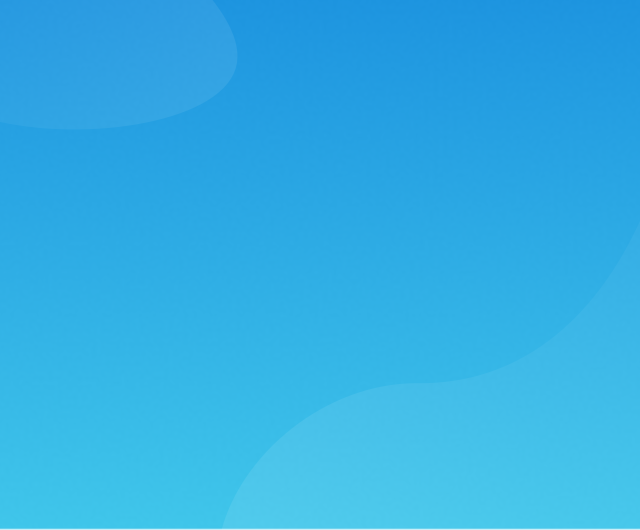
A WebGL 2 fragment shader for this background:

```glsl
#version 300 es
precision highp float;
// Blue vertical gradient with two translucent white curved shapes in opposite corners.

uniform vec2 u_resolution;
out vec4 outColor;

const float ASPECT = 512.0 / 424.0;
const vec3 SKY_TOP = vec3(0.115, 0.582, 0.876);
const vec3 SKY_BOTTOM = vec3(0.250, 0.776, 0.918);
const vec3 VEIL_COLOR = vec3(1.0);
const vec2 BLOB_ALPHA = vec2(0.045, 0.080);  // left end, right end
const vec2 WAVE_ALPHA = vec2(0.085, 0.042);  // left end, right end
const vec2 WAVE_START = vec2(0.418, 0.0);
const vec2 WAVE_JOIN = vec2(0.786, 0.277);
const vec2 WAVE_END = vec2(ASPECT, 0.583);
const vec2 BLOB_START = vec2(0.0, 0.770);
const vec2 BLOB_TIP = vec2(0.448, 0.893);
const vec2 BLOB_END = vec2(0.401, 1.0);
const float RIM_HEIGHT = 0.0024;  // pale strip along the bottom
const float RIM_ALPHA = 0.70;
const float GRAIN_SCALE = 110.0;
const float GRAIN_STRENGTH = 0.006;
const int CURVE_SEGMENTS = 32;

vec2 bezier(vec2 a, vec2 b, vec2 c, vec2 d, float t) {
    float s = 1.0 - t;
    return s * s * s * a + 3.0 * s * s * t * b + 3.0 * s * t * t * c + t * t * t * d;
}

// Adds one outline edge: x keeps the nearest distance, y flips at each crossing.
void addEdge(vec2 p, vec2 a, vec2 b, inout vec2 field) {
    vec2 edge = b - a, toPoint = p - a;
    float along = clamp(dot(toPoint, edge) / dot(edge, edge), 0.0, 1.0);
    field.x = min(field.x, length(toPoint - edge * along));
    if ((a.y > p.y) != (b.y > p.y) && toPoint.x < edge.x * toPoint.y / edge.y) field.y = -field.y;
}

void addCurve(vec2 p, vec2 a, vec2 b, vec2 c, vec2 d, inout vec2 field) {
    vec2 last = a;
    for (int i = 1; i <= CURVE_SEGMENTS; i++) {
        vec2 next = bezier(a, b, c, d, float(i) / float(CURVE_SEGMENTS));
        addEdge(p, last, next, field);
        last = next;
    }
}

// Lower right: an S-shaped rise, closed outside the canvas.
float waveDepth(vec2 p) {
    vec2 field = vec2(9.0, -1.0);
    vec2 lowLeft = vec2(0.40, -0.1), lowRight = vec2(1.4, -0.1), highRight = vec2(1.4, 0.92);
    addCurve(p, WAVE_START, vec2(0.456, 0.143), vec2(0.613, 0.277), WAVE_JOIN, field);
    addCurve(p, WAVE_JOIN, vec2(0.975, 0.274), vec2(1.119, 0.390), WAVE_END, field);
    addEdge(p, WAVE_END, highRight, field);
    addEdge(p, highRight, lowRight, field);
    addEdge(p, lowRight, lowLeft, field);
    addEdge(p, lowLeft, WAVE_START, field);
    return field.x * field.y;
}

// Upper left: a rounded bowl, closed outside the canvas.
float blobDepth(vec2 p) {
    vec2 field = vec2(9.0, -1.0);
    vec2 highRight = vec2(0.33, 1.1), highLeft = vec2(-0.1, 1.1), lowLeft = vec2(-0.1, 0.79);
    addCurve(p, BLOB_START, vec2(0.181, 0.730), vec2(0.448, 0.775), BLOB_TIP, field);
    addCurve(p, BLOB_TIP, vec2(0.448, 0.929), vec2(0.428, 0.965), BLOB_END, field);
    addEdge(p, BLOB_END, highRight, field);
    addEdge(p, highRight, highLeft, field);
    addEdge(p, highLeft, lowLeft, field);
    addEdge(p, lowLeft, BLOB_START, field);
    return field.x * field.y;
}

float coverage(float depth) {
    return clamp(0.5 + depth * u_resolution.y, 0.0, 1.0);
}

// Gradient noise for a barely visible grain.
vec2 latticeGradient(vec2 cell) {
    float angle = 6.2832 * fract(sin(dot(cell, vec2(127.1, 311.7))) * 43758.5);
    return vec2(cos(angle), sin(angle));
}

float gradientNoise(vec2 p) {
    vec2 cell = floor(p), f = fract(p);
    vec2 blend = f * f * (3.0 - 2.0 * f), e = vec2(1.0, 0.0);
    float low = mix(dot(latticeGradient(cell), f), dot(latticeGradient(cell + e), f - e), blend.x);
    float high = mix(dot(latticeGradient(cell + e.yx), f - e.yx), dot(latticeGradient(cell + 1.0), f - 1.0), blend.x);
    return mix(low, high, blend.y);
}

void main() {
    vec2 uv = gl_FragCoord.xy / u_resolution;
    vec2 p = uv * vec2(ASPECT, 1.0);
    vec3 color = mix(SKY_BOTTOM, SKY_TOP, uv.y);

    // Each veil changes strength across its width.
    float blobAlpha = mix(BLOB_ALPHA.x, BLOB_ALPHA.y, clamp(p.x / BLOB_TIP.x, 0.0, 1.0));
    float waveAlpha = mix(WAVE_ALPHA.x, WAVE_ALPHA.y, smoothstep(WAVE_START.x, WAVE_END.x, p.x));
    color = mix(color, VEIL_COLOR, blobAlpha * coverage(blobDepth(p)));
    color = mix(color, VEIL_COLOR, waveAlpha * coverage(waveDepth(p)));

    // Grain softens the banding; the pale rim closes the lower edge.
    color += GRAIN_STRENGTH * gradientNoise(p * GRAIN_SCALE);
    color = mix(color, VEIL_COLOR, RIM_ALPHA * coverage(RIM_HEIGHT - p.y));
    outColor = vec4(color, 1.0);
}
```
